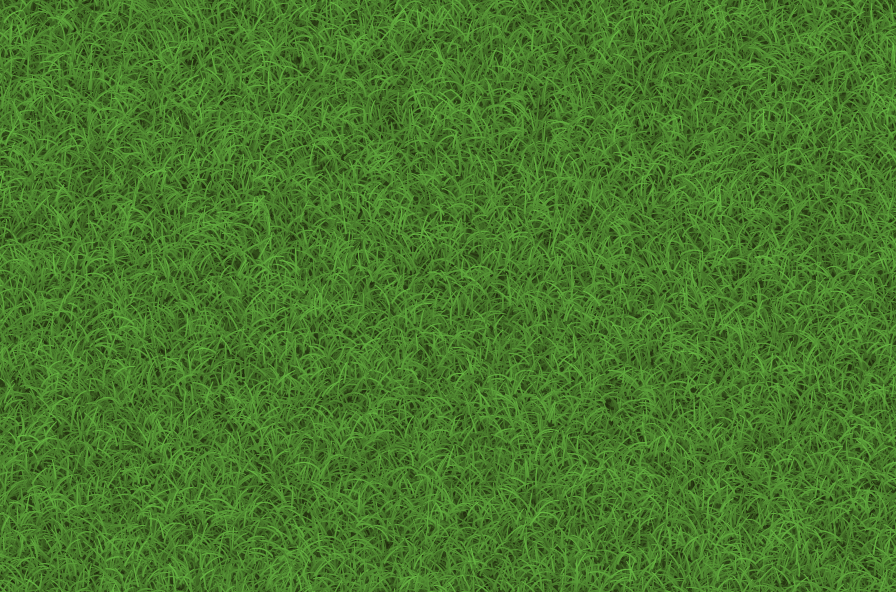
This texture is drawn by a WebGL 2 fragment shader. Its source:

```glsl
#version 300 es
precision highp float;
precision highp int;

uniform vec2 u_resolution;
out vec4 fragColor;

// Lengths are fractions of the canvas height
const int   LAYERS      = 16;
const float CELL        = 0.0225;
const float HALF_LENGTH = 0.0210;   // longest blade, centre to tip
const float HALF_WIDTH  = 0.0017;   // at the root
const float TIP_TAPER   = 0.60;
const float MAX_LEAN    = 1.45;     // radians away from upright
const float DROOP       = 0.42;
const float SOIL_TONE   = 0.03;
const float DEPTH_TONE  = 0.78;
const float TONE_SPREAD = 0.38;
const float ROOT_TONE   = -0.13;
const float TIP_TONE    = 0.11;
const float PATCH_SCALE = 17.0;
const float PATCH_TONE  = 0.16;
const vec3  SHADOW      = vec3(0.150, 0.220, 0.070);
const vec3  SUNLIT      = vec3(0.400, 0.700, 0.255);

// Four random values in 0..1 from an integer cell and a seed
vec4 hash4(ivec2 cell, int seed) {
    uvec4 v = uvec4(uvec2(cell), uint(seed), uint(seed * 7 + 3));
    v = v * 1664525u + 1013904u;
    v += v.yzxy * v.wxyz;
    v ^= v >> 16u;
    v += v.yzxy * v.wxyz;
    return vec4(v >> 8u) / 16777216.0;
}

float gradientDot(ivec2 corner, vec2 offset) {
    float angle = 6.28318 * hash4(corner, 101).x;
    return dot(vec2(cos(angle), sin(angle)), offset);
}

float gradientNoise(vec2 p) {
    ivec2 i = ivec2(floor(p));
    vec2 f = fract(p);
    vec2 s = f * f * f * (f * (f * 6.0 - 15.0) + 10.0);
    float low  = mix(gradientDot(i, f),
                     gradientDot(i + ivec2(1, 0), f - vec2(1, 0)), s.x);
    float high = mix(gradientDot(i + ivec2(0, 1), f - vec2(0, 1)),
                     gradientDot(i + ivec2(1, 1), f - vec2(1, 1)), s.x);
    return mix(low, high, s.y);
}

// One curved, tapered blade: x = coverage, y = position from root to tip
vec2 blade(vec2 d, float lean, float halfLength, float bend, float pixel) {
    vec2 along = vec2(-sin(lean), cos(lean));
    vec2 q = vec2(dot(d, along), dot(d, vec2(-along.y, along.x)));
    float u = clamp(q.x / halfLength, -1.0, 1.0);
    float curve = bend * halfLength * (u * u - 0.4);
    float slope = 2.0 * bend * u;
    float dist = abs(q.y - curve) * inversesqrt(1.0 + slope * slope);

    // Overlap of the pixel footprint with the blade's width
    float position = 0.5 + 0.5 * u;
    float width = HALF_WIDTH * (1.0 - TIP_TAPER * position);
    float h = 0.5 * pixel;
    float cover = (min(dist + h, width) - max(dist - h, -width)) / pixel;
    float ends = clamp((halfLength - abs(q.x)) / pixel + 0.5, 0.0, 1.0);
    return vec2(clamp(cover, 0.0, 1.0) * ends, position);
}

// Paints one layer of scattered blades over the tone below it
float grassLayer(vec2 p, int layer, float tone, float pixel) {
    float rank = float(layer) / float(LAYERS - 1);
    vec2 grid = p / CELL + 8.0 * hash4(ivec2(layer, 5), 53).xy;
    ivec2 home = ivec2(floor(grid));
    for (int y = -1; y <= 1; y++) {
        for (int x = -1; x <= 1; x++) {
            ivec2 cell = home + ivec2(x, y);
            vec4 rnd = hash4(cell, layer + 1);
            vec2 d = (grid - vec2(cell) - rnd.xy) * CELL;
            float side = 2.0 * rnd.z - 1.0;
            float variety = fract(rnd.w * 37.0);
            float halfLength = HALF_LENGTH * mix(0.65, 1.0, variety);
            float bend = DROOP * (0.8 * side + 0.5 * (fract(rnd.w * 91.0) - 0.5));
            vec2 hit = blade(d, side * MAX_LEAN, halfLength, bend, pixel);
            float shade = SOIL_TONE + DEPTH_TONE * rank
                        + TONE_SPREAD * (rnd.w - 0.5)
                        + mix(ROOT_TONE, TIP_TONE, hit.y);
            tone = mix(tone, shade, hit.x);
        }
    }
    return tone;
}

void main() {
    float pixel = 1.0 / u_resolution.y;
    vec2 p = gl_FragCoord.xy * pixel;

    // Blades from the ground up
    float tone = SOIL_TONE;
    for (int layer = 0; layer < LAYERS; layer++) {
        tone = grassLayer(p, layer, tone, pixel);
    }

    // Soft light and dark tufts
    tone += PATCH_TONE * gradientNoise(p * PATCH_SCALE);
    fragColor = vec4(mix(SHADOW, SUNLIT, clamp(tone, -0.1, 1.1)), 1.0);
}
```
